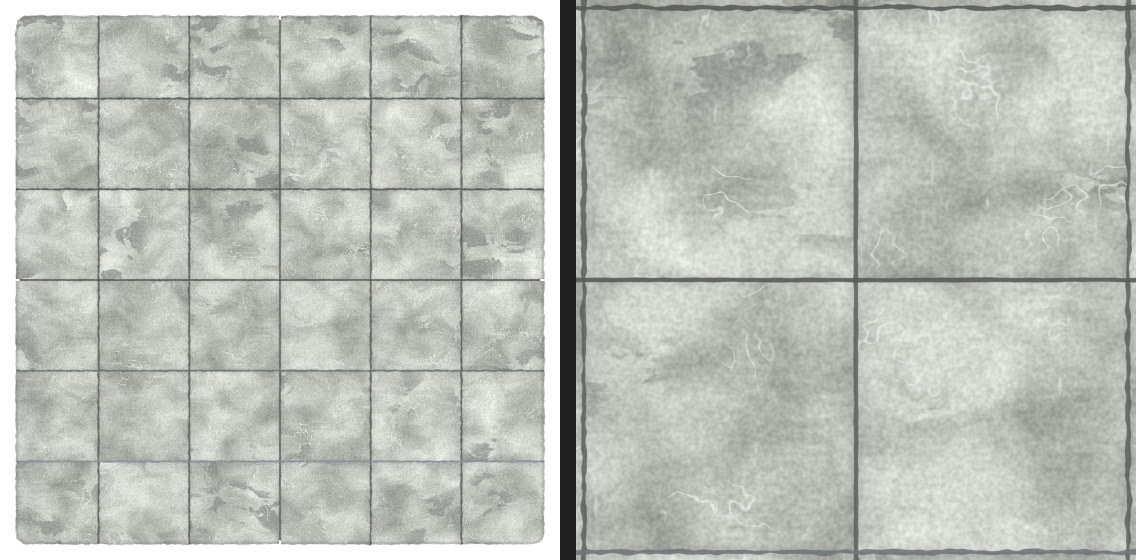
Left, the full canvas; right, a detail of the centre.
This texture is drawn by a WebGL 2 fragment shader. Its source:

```glsl
#version 300 es
precision highp float;
// Square panel of 6 x 6 weathered stone tiles on white, outer tiles trimmed.
// Each tile offsets layered gradient noise for its own clouds, stains, worn
// paint and scratches; thin ragged grooves and a rough rounded rim go on top.

#define PITCH 0.162
#define PANEL_HALF 0.472
#define CORNER 0.022
#define GROOVE_HALF 0.00115
#define CLOUD_GAIN 0.40
#define TILE_VARIATION 0.06
#define STAIN_AMOUNT 0.75
#define WEAR_AMOUNT 0.60
#define SCRATCH_AMOUNT 0.60
#define GRAIN_AMOUNT 0.07

uniform vec2 u_resolution;
out vec4 fragColor;

const vec3 STONE = vec3(0.755, 0.765, 0.738);
const vec3 STAIN = vec3(0.56, 0.57, 0.55);
const vec3 WORN = vec3(0.87, 0.885, 0.855);
const vec3 SCRATCH = vec3(0.93, 0.94, 0.92);
const vec3 GROOVE_DARK = vec3(0.33, 0.36, 0.34);
const vec3 GROOVE_PALE = vec3(0.54, 0.56, 0.61);

vec2 hash2(vec2 cell) {
  uvec2 v = uvec2(ivec2(cell) + 8192) * 1664525u + 1013904223u;
  for (int i = 0; i < 2; i++) {
    v.x += v.y * 1664525u;
    v.y += v.x * 1664525u;
    v ^= v >> 16u;
  }
  return vec2(v >> 8u) / 16777216.0;
}

float cornerSlope(vec2 cell, vec2 offset) {
  float angle = 6.28319 * hash2(cell).x;
  return dot(vec2(cos(angle), sin(angle)), offset);
}

float noise(vec2 p) {
  vec2 i = floor(p), f = p - i, e = vec2(1.0, 0.0);
  vec2 w = f * f * f * (f * (f * 6.0 - 15.0) + 10.0);
  float low = mix(cornerSlope(i, f), cornerSlope(i + e, f - e), w.x);
  float high = mix(cornerSlope(i + e.yx, f - e.yx), cornerSlope(i + 1.0, f - 1.0), w.x);
  return mix(low, high, w.y);
}

float fbm(vec2 p) {
  float sum = 0.0, amp = 0.5;
  for (int i = 0; i < 5; i++) {
    sum += amp * noise(p);
    p = mat2(1.6, 1.2, -1.2, 1.6) * p + 17.3;
    amp *= 0.55;
  }
  return sum;
}

// Weathered surface; q is measured in tiles.
vec3 stone(vec2 q, float tileTone) {
  vec2 warp = 0.35 * vec2(noise(q * 3.0 + 40.0), noise(q * 3.0 + 80.0));
  float cloud = fbm(q * vec2(2.0, 2.4) + warp);
  float brushed = noise(q * vec2(3.0, 34.0)) + 0.6 * noise(q * vec2(26.0, 3.0) + 9.0);
  float grain = noise(q * 38.0) + noise(q * 71.0);
  vec3 col = STONE + CLOUD_GAIN * cloud + TILE_VARIATION * (tileTone - 0.5);
  col += 0.045 * brushed * smoothstep(-0.3, 0.4, noise(q * 2.0 + 5.0));

  // Soft-edged stains and flaked pale paint, dragged sideways.
  vec2 drag = q * vec2(3.0, 5.0) + 2.0 * warp;
  float flake = fbm(drag + 130.0) + 0.06 * brushed;
  float region = noise(q * 1.3 + 210.0);
  float stain = smoothstep(0.02, 0.12, flake) * smoothstep(0.08, 0.38, region);
  float worn = smoothstep(0.0, 0.09, -flake) * smoothstep(0.05, 0.35, -region);
  col = mix(col, STAIN, STAIN_AMOUNT * stain);
  col = mix(col, WORN, WEAR_AMOUNT * worn);

  // Hairline scratches and short chips in scattered patches.
  float vein = abs(noise(q * 7.0 + 5.0 * warp) + 0.35 * noise(q * 19.0));
  float patches = smoothstep(0.12, 0.38, noise(q * 3.2 + 310.0));
  float chips = smoothstep(0.42, 0.58, noise(q * vec2(34.0, 9.0) + 60.0));
  float marks = max((1.0 - smoothstep(0.01, 0.06, vein)) * patches, 0.6 * chips);
  return mix(col, SCRATCH, SCRATCH_AMOUNT * marks) + GRAIN_AMOUNT * grain;
}

// Coverage of the nearest groove; the middle one is straight and clean.
float groove(float across, float along, float aa) {
  float id = round(across);
  float rough = id == 0.0 ? 0.25 : 1.0;
  float wobble = 0.0016 * rough * noise(vec2(along * 13.0, id * 7.3 + 0.4));
  float width = GROOVE_HALF * (1.0 + rough * noise(vec2(along * 24.0, id * 5.1 + 30.5)));
  float d = abs((across - id) * PITCH + wobble) - width;
  return 1.0 - smoothstep(-0.5 * aa, aa, d);
}

void main() {
  float shortSide = min(u_resolution.x, u_resolution.y);
  float aa = 1.0 / shortSide;
  vec2 uv = (gl_FragCoord.xy - 0.5 * u_resolution) / shortSide;
  vec2 p = uv / PITCH, tile = floor(p);
  vec2 seed = hash2(tile + 11.0);
  vec3 col = stone(p + floor(seed * 600.0), seed.y);

  // Grooves, with soft grime beside them; lower rows are paler and bluer.
  vec2 gap = abs(p - round(p)) * PITCH;
  col *= 1.0 - 0.10 * exp(-min(gap.x, gap.y) / 0.004);
  vec3 rowColor = mix(GROOVE_DARK, GROOVE_PALE, clamp(-0.5 * round(p.y), 0.0, 1.0));
  col = mix(col, GROOVE_DARK, 0.80 * groove(p.x, p.y, aa));
  col = mix(col, rowColor, 0.88 * groove(p.y, p.x, aa));

  // Rounded panel with a ragged, slightly dark rim and notched middle seams.
  vec2 corner = abs(uv) - PANEL_HALF + CORNER;
  float edge = length(max(corner, 0.0)) + min(max(corner.x, corner.y), 0.0) - CORNER;
  edge += 0.0022 * noise(uv * 90.0) + 0.001 * noise(uv * 210.0);
  col *= 1.0 - 0.17 * smoothstep(-0.008, 0.0, edge);
  float seam = 1.0 - smoothstep(0.001, 0.001 + aa, min(abs(uv.x), abs(uv.y)));
  float notch = seam * smoothstep(-0.009, -0.006, edge);
  float cover = (1.0 - smoothstep(-aa, aa, edge)) * (1.0 - notch);
  fragColor = vec4(mix(vec3(1.0), clamp(col, 0.0, 1.0), cover), 1.0);
}
```
